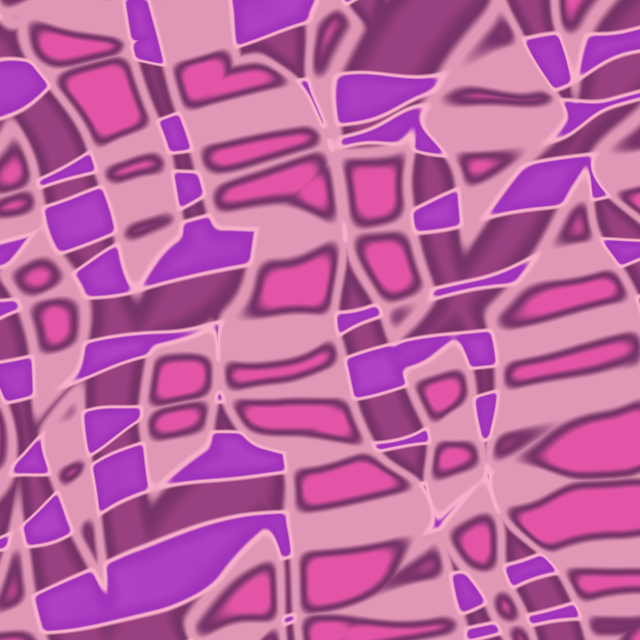
A Shadertoy shader for this pattern:

```glsl
// Woven slanted bands: pink cells, dark and pale strips, violet crossings with bright rims.

const vec3 CELL_PINK   = vec3(0.89, 0.33, 0.65);
const vec3 DARK_PLUM   = vec3(0.47, 0.20, 0.41);
const vec3 CORE_PLUM   = vec3(0.60, 0.25, 0.50);
const vec3 PALE_PINK   = vec3(0.88, 0.59, 0.71);
const vec3 BRIGHT_RIM  = vec3(0.97, 0.69, 0.79);
const vec3 VIOLET      = vec3(0.70, 0.26, 0.77);
const vec3 DEEP_VIOLET = vec3(0.63, 0.20, 0.73);

float hash(vec2 p) {
    return fract(sin(dot(p, vec2(127.1, 311.7))) * 43758.545);
}

float noise(vec2 p) {
    vec2 cell = floor(p);
    vec2 f = fract(p);
    f = f * f * (3.0 - 2.0 * f);
    float low  = mix(hash(cell), hash(cell + vec2(1.0, 0.0)), f.x);
    float high = mix(hash(cell + vec2(0.0, 1.0)), hash(cell + vec2(1.0, 1.0)), f.x);
    return mix(low, high, f.y);
}

float smoothMin(float a, float b, float k) {
    float h = max(k - abs(a - b), 0.0) / k;
    return min(a, b) - 0.25 * k * h * h;
}

// Position as (along, across) for bands running at the given angle
vec2 bandFrame(vec2 p, float angle) {
    float c = cos(angle), s = sin(angle);
    return vec2(c * p.x + s * p.y, c * p.y - s * p.x);
}

// Signed distance to irregular parallel bands whose half width varies along them
float bands(vec2 q, float spacing, vec2 widthRange, float frequency, float seed) {
    float index = floor(q.y / spacing);
    float nearest = 1.0;
    for (int i = -1; i <= 1; i++) {
        float id = index + float(i);
        float row = id * 7.0 + seed;
        float sway = 0.35 * (hash(vec2(id, seed)) - 0.5)
                   + 0.40 * (noise(vec2(q.x * frequency * 0.7, row + 3.0)) - 0.5);
        float center = (id + 0.5 + sway) * spacing;
        float swell = smoothstep(0.12, 0.88, noise(vec2(q.x * frequency, row)));
        float halfWidth = mix(widthRange.x, widthRange.y, swell);
        nearest = min(nearest, abs(q.y - center) - halfWidth);
    }
    return nearest;
}

vec2 warp(vec2 p, float frequency, float amount) {
    vec2 q = p * frequency;
    return p + amount * (vec2(noise(q + 11.0), noise(q + 47.0)) - 0.5);
}

vec3 weave(vec2 p) {
    vec2 w = warp(p, 4.0, 0.06);

    // Three families of bands; the diagonal one is softer
    float steep    = bands(bandFrame(w, -1.31), 0.195, vec2(-0.004, 0.043), 6.0, 5.0);
    float shallow  = bands(bandFrame(w, 0.20), 0.112, vec2(0.001, 0.035), 6.0, 23.0);
    float diagonal = bands(bandFrame(w, 0.78), 0.27, vec2(-0.055, 0.065), 5.0, 61.0) * 0.65;

    float strips   = smoothMin(steep, diagonal, 0.015);
    float pale     = smoothMin(strips - 0.014, shallow, 0.022);
    float crossing = -smoothMin(-strips, -shallow, 0.008) - 0.004;

    // Cells with a shaded border, then pale bands and dark strip cores
    vec3 color = mix(CELL_PINK, DARK_PLUM, smoothstep(0.017, 0.006, pale));
    color = mix(color, PALE_PINK, smoothstep(0.006, -0.005, pale));
    vec3 core = mix(DARK_PLUM, CORE_PLUM, smoothstep(-0.008, -0.026, strips));
    color = mix(color, core, smoothstep(0.004, -0.006, strips));

    // Violet crossings outlined by a bright rim
    float shade = smoothstep(-0.004, -0.022, crossing) * (0.5 + 0.5 * noise(p * 22.0));
    vec3 violet = mix(DEEP_VIOLET, VIOLET, shade);
    color = mix(color, BRIGHT_RIM, smoothstep(0.006, 0.001, crossing));
    return mix(color, violet, smoothstep(0.0, -0.004, crossing));
}

void mainImage(out vec4 fragColor, in vec2 fragCoord) {
    vec2 p = fragCoord / iResolution.y;
    fragColor = vec4(weave(p), 1.0);
}
```
